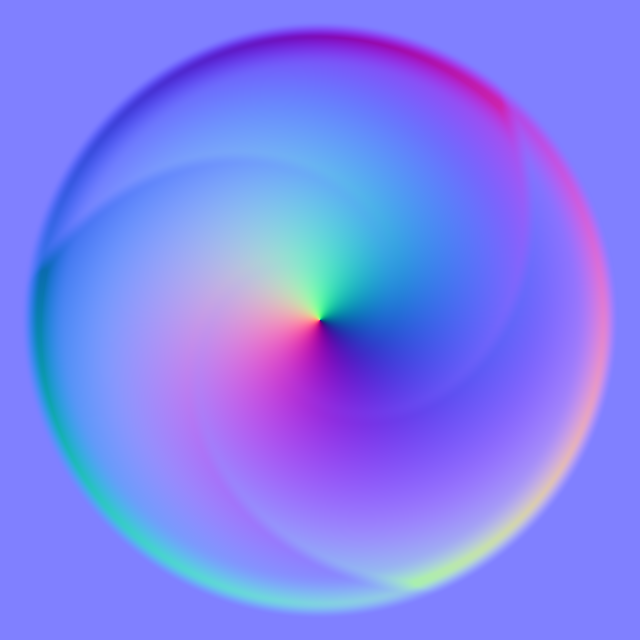
Write a WebGL 2 fragment shader that draws this texture map.

```glsl
#version 300 es
precision highp float;

uniform vec2 u_resolution;
out vec4 fragColor;

const float TAU = 6.2831853;

// Soft sawtooth between three logarithmic spiral creases, from -0.5 to 0.5
float spiralSaw(float angle, float radius) {
    float crease = 3.014 + 2.07 * log(radius);
    float offset = fract((angle - crease) * 3.0 / TAU + 0.5) - 0.5;
    float softness = 0.03 / max(radius, 0.1);
    return offset + 0.5 - smoothstep(-softness, softness, offset);
}

// Sideways part of the surface normal, with y pointing up
vec2 swirlTilt(vec2 p) {
    float radius = max(length(p), 1e-4);
    vec2 outward = p / radius;
    vec2 around = vec2(-outward.y, outward.x);

    // Inward funnel in the middle, turning to an outward bevel at the rim
    float inward = 1.0 - radius - 0.5 * radius * radius;
    inward += 0.55 * radius * radius * spiralSaw(atan(p.y, p.x), radius);
    inward -= 0.45 * smoothstep(0.87, 1.0, radius);
    inward = max(inward, -0.93);

    float twist = 0.2 * (1.0 - smoothstep(0.7, 1.0, radius));
    vec2 tilt = around * twist - outward * inward;
    return tilt / max(length(tilt), 1.0);
}

void main() {
    vec2 p = (gl_FragCoord.xy - 0.5 * u_resolution) / min(u_resolution.x, u_resolution.y);
    p /= 0.456;

    // Flatten the normal outside the disc
    vec2 tilt = swirlTilt(p) * (1.0 - smoothstep(0.965, 1.025, length(p)));

    // Encode with the green channel pointing down
    vec3 normal = vec3(tilt.x, -tilt.y, sqrt(max(1.0 - dot(tilt, tilt), 0.0)));
    fragColor = vec4(normal * 0.5 + 0.5, 1.0);
}
```
